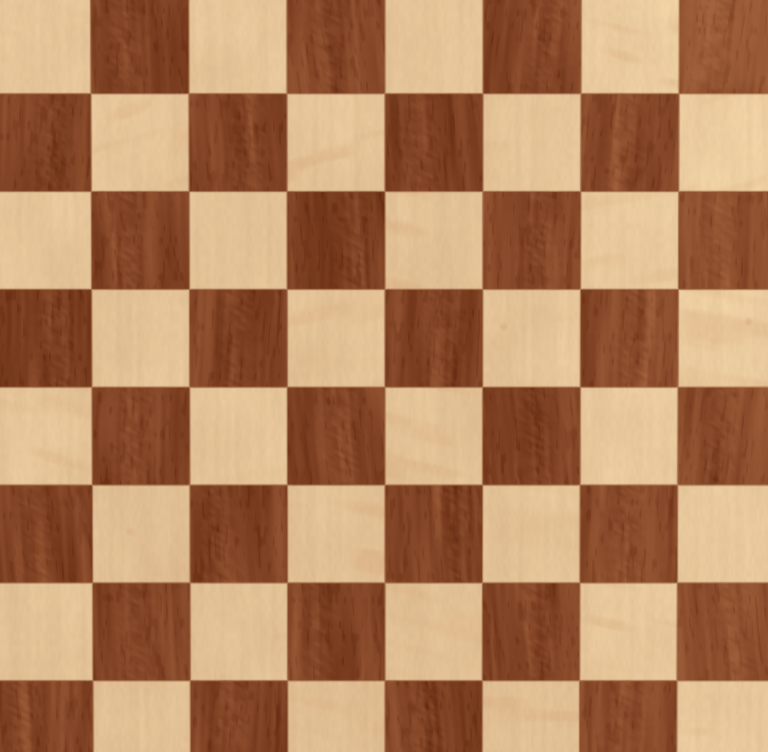
This pattern is drawn by a Shadertoy shader. Its source:

```glsl
// Wooden checkerboard of dark and pale veneer squares, cropped at the canvas rim.
// A product of two soft square waves picks the wood; stretched value noise,
// reseeded and tilted per square, gives the grain, pores, ripples and smudges.

const vec2  BOARD_MID   = vec2(0.5013, 0.4851); // a grid corner near the middle
const vec2  PITCH       = vec2(0.1272, 0.1301); // square size, share of canvas
const float KEYSTONE    = 0.009;   // squares widen toward the top
const float EDGE_SOFT   = 0.010;   // blur of the joints, in squares
const float SEAM_WIDTH  = 0.013;   // joint line half width, in squares
const float SEAM_DEPTH  = 0.30;
const float GRAIN_TILT  = 0.10;    // greatest slant of the dark grain
const float KNOT_CHANCE = 0.12;

const vec3 DARK_LOW  = vec3(0.425, 0.190, 0.085);
const vec3 DARK_HIGH = vec3(0.620, 0.370, 0.230);
const vec3 PALE_LOW  = vec3(0.845, 0.700, 0.535);
const vec3 PALE_HIGH = vec3(0.940, 0.825, 0.650);
const vec3 SEAM      = vec3(0.560, 0.330, 0.190);
const vec3 SMUDGE    = vec3(0.840, 0.660, 0.480);

float hash(vec2 p) {
    vec3 q = fract(p.xyx * 0.1031);
    q += dot(q, q.yzx + 33.33);
    return fract((q.x + q.y) * q.z);
}

float noise(vec2 p) {
    vec2 i = floor(p), f = fract(p);
    f = f * f * (3.0 - 2.0 * f);
    return mix(mix(hash(i), hash(i + vec2(1, 0)), f.x),
               mix(hash(i + vec2(0, 1)), hash(i + vec2(1, 1)), f.x), f.y);
}

// Red-brown veneer: broad bands, fine streaks, short pores, a rippled strip
vec3 darkWood(vec2 p, vec2 id, vec2 uv) {
    vec2 seed = 40.0 + 60.0 * vec2(hash(id + 11.0), hash(id + 23.0));
    float slant = GRAIN_TILT * (2.0 * hash(id + 31.0) - 1.0);
    float x = p.x + slant * p.y + 0.025 * (noise(p * 2.5 + seed) - 0.5);

    float bands   = noise(vec2(x * 7.0, p.y * 0.7) + seed) - 0.5;
    float streaks = noise(vec2(x * 22.0, p.y * 1.3) + seed.yx) - 0.5;
    float pores   = smoothstep(0.62, 0.92, noise(vec2(x * 34.0, p.y * 8.0) + seed));
    float strip   = exp(-30.0 * pow(x - 0.5 * (hash(id + 47.0) - 0.5), 2.0));
    float ripple  = strip * (noise(vec2(x * 15.0, p.y * 24.0 + x * 12.0) + seed) - 0.5);

    float sheen = 0.24 * smoothstep(0.55, 1.0, uv.x)
                + 0.22 * smoothstep(0.86, 0.92, uv.x) * smoothstep(0.86, 0.90, uv.y);
    float tone = 0.40 + 0.46 * bands + 0.38 * streaks + 0.30 * ripple
               - 0.20 * pores + 0.14 * (hash(id + 5.0) - 0.5) + sheen;
    return mix(DARK_LOW, DARK_HIGH, clamp(tone, -0.1, 1.1));
}

// Cream veneer: faint upright grain, slanting smudges, now and then a knot
vec3 paleWood(vec2 p, vec2 id, vec2 uv) {
    vec2 seed = 40.0 + 60.0 * vec2(hash(id + 7.0), hash(id + 19.0));
    float streaks = noise(vec2(p.x * 19.0, p.y * 0.8) + seed) - 0.5;
    float clouds  = noise(p * vec2(2.5, 2.0) + seed.yx) - 0.5;
    float light   = 0.32 * smoothstep(0.6, 1.0, uv.x) + 0.20 * (uv.y - 0.5);
    float tone = 0.46 + 0.22 * streaks + 0.22 * clouds + light
               + 0.16 * (hash(id + 3.0) - 0.5);
    vec3 col = mix(PALE_LOW, PALE_HIGH, clamp(tone, 0.0, 1.0));

    float slope = 0.7 * (hash(id + 29.0) - 0.5);
    float smear = noise(vec2(p.x * 1.6, (p.y + slope * p.x) * 7.0) + seed);
    col = mix(col, SMUDGE, 0.38 * hash(id + 37.0) * smoothstep(0.60, 0.95, smear));

    vec2 knotAt = 0.6 * (vec2(hash(id + 41.0), hash(id + 43.0)) - 0.5);
    float knot = step(hash(id + 53.0), KNOT_CHANCE)
               * smoothstep(0.06, 0.01, length(p - knotAt));
    return mix(col, SMUDGE, 0.5 * knot);
}

void mainImage(out vec4 fragColor, in vec2 fragCoord) {
    vec2 uv = fragCoord / iResolution.xy;

    // Grid position, square number and place within the square
    vec2 grid = (uv - BOARD_MID) / PITCH;
    grid.x /= 1.0 + KEYSTONE * (uv.y - 0.5);
    grid += vec2(4.0, 4.0 - 1.0);
    grid.y += 1.0;
    vec2 id = floor(grid);
    vec2 p = fract(grid) - 0.5;

    // Soft square wave per axis; their product is the checker
    vec2 pixel = 1.0 / (iResolution.xy * PITCH);
    vec2 soft = max(vec2(EDGE_SOFT), 0.75 * pixel);
    vec2 edge = 0.5 - abs(p);
    vec2 wave = clamp(edge / soft, 0.0, 1.0) * (1.0 - 2.0 * mod(id, 2.0));
    float dark = 0.5 + 0.5 * wave.x * wave.y;

    vec3 col = mix(paleWood(p, id, uv), darkWood(p, id, uv), dark);

    // Thin glue line along the joints
    vec2 seam = 1.0 - smoothstep(vec2(0.0), SEAM_WIDTH + pixel, edge);
    col = mix(col, SEAM, SEAM_DEPTH * max(seam.x, seam.y));

    // Slight fine fibre over everything
    col *= 1.0 + 0.025 * (noise(uv * vec2(300.0, 110.0)) - 0.5);
    fragColor = vec4(col, 1.0);
}
```
